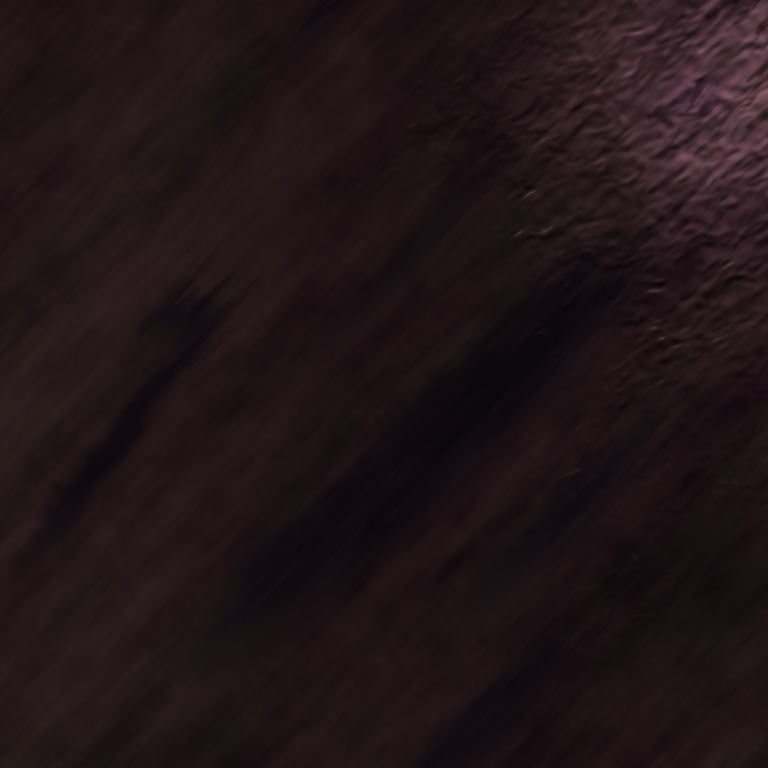
This texture is drawn by a three.js fragment shader. Its source:

```glsl
// Dark stained wood with diagonal grain and a wrinkled, glossy upper right corner.
// Stretched noise makes the grain, soft ellipses make the stains, and the
// slope of a warped noise relief breaks the mauve sheen into ridges and glints.
varying vec2 vUv;

float hash(vec2 p) {
  vec3 q = fract(vec3(p.xyx) * 0.1031);
  q += dot(q, q.yzx + 33.33);
  return fract((q.x + q.y) * q.z);
}

float noise(vec2 p) {
  vec2 i = floor(p);
  vec2 f = fract(p);
  f = f * f * (3.0 - 2.0 * f);
  return mix(mix(hash(i), hash(i + vec2(1.0, 0.0)), f.x),
             mix(hash(i + vec2(0.0, 1.0)), hash(i + vec2(1.0)), f.x), f.y);
}

// Layered noise without rotation, so that stretched input keeps its direction.
float fbm(vec2 p) {
  float sum = 0.0;
  float amp = 0.5;
  for (int i = 0; i < 4; i++) {
    sum += amp * noise(p);
    p = p * 2.03 + 17.3;
    amp *= 0.55;
  }
  return sum / 1.01;
}

// Soft elliptical spot in (along, across) grain coordinates.
float stain(vec2 g, vec2 center, vec2 radius) {
  vec2 d = (g - center) / radius;
  return exp(-dot(d, d));
}

// Lacquer relief: warped wrinkles, a little longer along the grain.
float relief(vec2 g) {
  vec2 p = g + 0.016 * vec2(noise(g * 32.0), noise(g * 32.0 + 40.0));
  return 0.55 * noise(p * vec2(38.0, 78.0) + 9.0)
       + 0.45 * noise(p * vec2(85.0, 150.0) + 31.0);
}

void main() {
  // Grain coordinates: x runs up the diagonal, y across it.
  vec2 g = vec2(vUv.x + vUv.y, vUv.y - vUv.x) * 0.7071;
  vec2 bent = g + 0.035 * (vec2(fbm(g * 6.0 + 3.0), fbm(g * 6.0 + 71.0)) - 0.5);

  // Broad planks of tone, medium streaks, fine fibres and blotches.
  float broad = fbm(bent * vec2(2.5, 8.0) + 50.0) - 0.5;
  float streak = fbm(bent * vec2(4.5, 26.0) + 20.0) - 0.5;
  float fibre = fbm(g * vec2(10.0, 95.0) + 80.0) - 0.5;
  float mottle = fbm(vUv * 30.0 + 12.0) - 0.5;
  float patchy = fbm(g * 9.0 + 60.0);

  float pale = stain(g, vec2(0.40, 0.40), vec2(0.50, 0.14))
             + 0.9 * stain(g, vec2(0.15, 0.02), vec2(0.35, 0.10))
             + 0.8 * stain(g, vec2(0.34, -0.27), vec2(0.18, 0.05));
  float tone = 0.30 + 0.42 * pale + 0.85 * broad + 0.75 * streak
             + 0.42 * fibre + 0.42 * mottle;
  vec3 color = mix(vec3(0.088, 0.050, 0.062), vec3(0.182, 0.124, 0.122),
                   clamp(tone, -0.2, 1.15));
  color += vec3(0.030, -0.004, 0.024) * (fbm(bent * vec2(5.0, 12.0)) - 0.5);

  // Long bluish black stains, with ragged fibrous edges.
  vec2 ragged = bent + vec2(0.16 * streak + 0.16 * fibre, 0.02 * mottle);
  float dark = 1.10 * stain(ragged, vec2(0.80, -0.10), vec2(0.27, 0.062))
             + 0.75 * stain(ragged, vec2(0.46, -0.09), vec2(0.15, 0.075))
             + 0.95 * stain(ragged, vec2(0.40, 0.19 + 0.12 * (g.x - 0.40)), vec2(0.20, 0.024))
             + 0.70 * stain(ragged, vec2(0.60, 0.25), vec2(0.08, 0.040))
             + 0.75 * stain(ragged, vec2(0.78, -0.28), vec2(0.20, 0.040))
             + 0.85 * stain(ragged, vec2(0.50, -0.40), vec2(0.14, 0.038))
             + 0.45 * stain(ragged, vec2(0.86, 0.10), vec2(0.25, 0.040))
             + 0.90 * stain(ragged, vec2(1.01, 0.40), vec2(0.07, 0.028));
  dark = smoothstep(0.08, 0.95, dark * (1.0 + 0.8 * streak));
  vec3 stainColor = vec3(0.058, 0.037, 0.055) + vec3(0.050, 0.036, 0.044) * (fibre + 0.6 * streak);
  color = mix(color, stainColor, 0.92 * dark);

  // Slope of the relief, lit from the upper right.
  vec2 e = vec2(0.0028, 0.0);
  float slope = relief(g + e.xy) - relief(g - e.xy)
              + 0.8 * (relief(g + e.yx) - relief(g - e.yx));
  float wrinkled = smoothstep(0.86, 1.10, g.x + 0.30 * (patchy - 0.5))
                 * smoothstep(0.40, 0.14, abs(g.y + 0.09));
  float faint = stain(g, vec2(0.88, -0.36), vec2(0.25, 0.14)) * patchy;

  // Mauve sheen, strongest in the corner and cut by dark creases.
  float sheen = smoothstep(0.99, 1.30, g.x + 0.20 * (patchy - 0.5))
              * exp(-pow((g.y + 0.07) / 0.20, 2.0));
  float crease = smoothstep(0.50, 0.74, relief(g * vec2(0.7, 1.2) + 5.0));
  float gloss = sheen * (0.92 + 0.9 * slope + 0.7 * fibre) * (1.0 - 0.50 * crease);
  color += vec3(0.275, 0.187, 0.225) * max(gloss, 0.0);
  color += vec3(0.170, 0.120, 0.130) * slope * (0.85 * wrinkled + 0.40 * faint);

  // Sparse warm glints on the steepest ridges around the sheen.
  float glint = smoothstep(0.26, 0.58, slope) * smoothstep(0.38, 0.62, patchy);
  color += vec3(0.190, 0.135, 0.130) * glint * (wrinkled + 0.6 * faint) * (1.0 - 0.5 * sheen);

  gl_FragColor = vec4(max(color, vec3(0.034, 0.020, 0.028)), 1.0);
}
```
